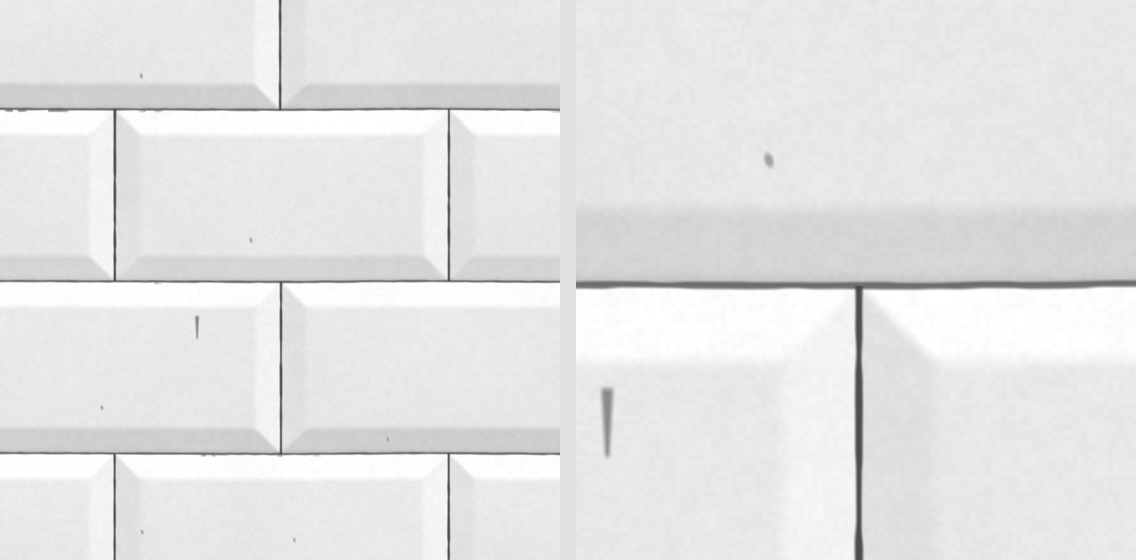
Left, the full canvas; right, a detail of the centre.
Give the GLSL for this texture, as a Shadertoy shader.

```glsl
// Glossy white bevelled wall tiles in running bond, with thin dark joints and light wear.

const vec2 TILE = vec2(0.5965, 0.3073);     // tile pitch
const vec2 ORIGIN = vec2(0.5010, 0.1900);   // a joint crossing
const float BEVEL = 0.047;
const float FACE = 0.91;
const float TOP_BEVEL = 0.995;
const float BOTTOM_BEVEL = 0.805;
const float LEFT_BEVEL = 0.882;
const float RIGHT_BEVEL = 0.955;
const float BED_JOINT = 0.40;
const float HEAD_JOINT = 0.27;
const float WEAR = 0.45;

float hash(vec2 p) {
    vec3 q = fract(p.xyx * vec3(0.1031, 0.1030, 0.0973));
    q += dot(q, q.yzx + 33.33);
    return fract((q.x + q.y) * q.z);
}

float noise(vec2 p) {
    vec2 cell = floor(p);
    vec2 f = fract(p);
    f = f * f * (3.0 - 2.0 * f);
    float low = mix(hash(cell), hash(cell + vec2(1.0, 0.0)), f.x);
    float high = mix(hash(cell + vec2(0.0, 1.0)), hash(cell + 1.0), f.x);
    return mix(low, high, f.y);
}

// Coverage of a soft line, given the distance to its centre
float softLine(float dist, float halfWidth, float blur) {
    return 1.0 - smoothstep(halfWidth - blur, halfWidth + blur, dist);
}

// Light on a tile: four mitred slopes around a flat face
float tileShade(vec2 local, float row) {
    vec2 far = TILE - local;
    vec2 inset = min(local, far);
    float odd = mod(row, 2.0);
    float sideLight = local.x < far.x ? LEFT_BEVEL : RIGHT_BEVEL;
    float bottomLight = BOTTOM_BEVEL + 0.025 * odd + 0.015 * (1.0 - local.y / BEVEL);
    float levelLight = local.y < far.y ? bottomLight : TOP_BEVEL;
    float mitre = smoothstep(-0.007, 0.007, inset.x - inset.y);
    float slope = mix(sideLight, levelLight, mitre);
    float face = FACE + 0.016 * (local.y / TILE.y - 0.5);
    float flatness = smoothstep(BEVEL - 0.009, BEVEL + 0.006, min(inset.x, inset.y));
    return mix(slope, face, flatness);
}

// Vertical scratch that narrows towards its lower end
float scratch(vec2 p, float len, float width) {
    float along = clamp(p.y / len + 0.5, 0.0, 1.0);
    float ends = smoothstep(0.55, 0.42, abs(p.y) / len);
    return ends * softLine(abs(p.x), width * (0.3 + 0.7 * along), width * 0.6);
}

// Small scattered pits in the glaze
float pits(vec2 uv, float pixel) {
    float cover = 0.0;
    for (int i = 0; i < 6; i++) {
        float id = float(i);
        vec2 centre = vec2(hash(vec2(id, 3.7)), hash(vec2(id, 19.1)));
        float size = mix(0.002, 0.005, hash(vec2(id, 41.3)));
        vec2 d = (uv - centre) * vec2(1.6, 1.0);
        d.x += 0.3 * d.y;
        cover = max(cover, 0.6 * softLine(length(d), size, 0.002 + pixel));
    }
    return cover;
}

// Broken glaze just under a bed joint
float chips(float x, float depth, float row) {
    float patches = smoothstep(0.66, 0.80, noise(vec2(x * 11.0, row * 7.0 + 2.0)));
    float teeth = smoothstep(0.35, 0.65, noise(vec2(x * 110.0, row * 5.0)));
    return patches * teeth * softLine(depth, 0.005, 0.002);
}

void mainImage(out vec4 fragColor, in vec2 fragCoord) {
    float pixel = 1.0 / iResolution.y;
    vec2 uv = fragCoord * pixel;

    // Running bond with slightly uneven joints
    vec2 p = uv - ORIGIN;
    p.y += 0.002 * (noise(vec2(uv.x * 4.0, 5.0)) - 0.5);
    float row = floor(p.y / TILE.y);
    p.x += 0.5 * TILE.x * mod(row, 2.0) + 0.005 * (hash(vec2(row + 9.0, 2.0)) - 0.5);
    vec2 local = mod(p, TILE);
    vec2 edge = min(local, TILE - local);

    // Glaze: broad clouding and fine grain
    float shade = tileShade(local, row);
    shade += 0.016 * (noise(uv * 9.0) - 0.5);
    shade += 0.014 * (noise(uv * 90.0) - 0.5);
    shade += 0.024 * (noise(uv * 330.0) - 0.5);

    // Wear
    shade = mix(shade, WEAR, 0.75 * chips(uv.x, TILE.y - local.y, row));
    shade = mix(shade, WEAR, pits(uv, pixel));
    shade = mix(shade, WEAR, 0.8 * scratch(uv - vec2(0.352, 0.415), 0.042, 0.0035));

    // Joints, with a faint shadow on the lower lip of each tile
    float blur = 0.0010 + 0.5 * pixel;
    float ragged = 0.0010 * (noise(vec2(uv.x + uv.y, row) * 70.0) - 0.5);
    shade -= 0.16 * exp(-local.y / 0.0035);
    shade = mix(shade, BED_JOINT, 0.92 * softLine(edge.y, 0.0019 + ragged, blur));
    shade = mix(shade, HEAD_JOINT, 0.95 * softLine(edge.x, 0.0020 + ragged, blur));

    fragColor = vec4(vec3(clamp(shade, 0.0, 1.0)), 1.0);
}
```
